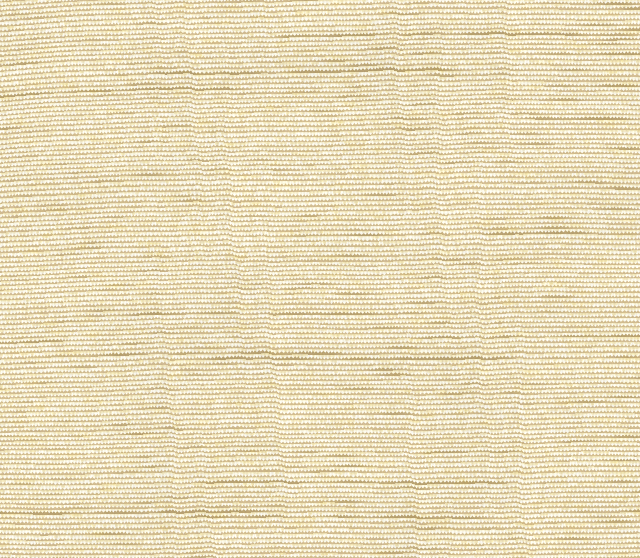
This texture is drawn by a Shadertoy shader. Its source:

```glsl
// Cream slubbed silk: fine horizontal ribs of beaded threads, bent by soft vertical creases.

float hash(vec2 p) {
    return fract(sin(dot(p, vec2(127.1, 311.7))) * 43758.5453);
}

// Cellular noise: distance to the nearest scattered point
float cellular(vec2 p) {
    vec2 cell = floor(p);
    float nearest = 2.0;
    for (int j = -1; j <= 1; j++)
    for (int i = -1; i <= 1; i++) {
        vec2 c = cell + vec2(i, j);
        vec2 point = c + vec2(hash(c), hash(c + 19.7));
        nearest = min(nearest, length(point - p));
    }
    return nearest;
}

// Layered sines along one row, each row with its own phases; about -1 to 1
float rowWave(float x, float row) {
    float phase = 6.2832 * hash(vec2(row, 3.0));
    return 0.45 * sin(x * 5.0 + phase)
         + 0.30 * sin(x * 17.0 + phase * 3.0)
         + 0.25 * sin(x * 53.0 + phase * 7.0);
}

// Vertical shift of the ribs: x is the shift, y the shading of the creases
vec2 creases(vec2 p) {
    vec2 bend = vec2(0.025 * p.y * exp(-3.5 * p.x), 0.0);
    bend.x += 0.0014 * sin(p.x * 9.0 + p.y * 4.0) + 0.0005 * sin(p.x * 31.0 - p.y * 13.0);
    for (int i = 0; i < 8; i++) {
        float n = float(i);
        float centre = 0.29 + 0.065 * mod(n, 4.0) + 0.44 * floor(n / 4.0);
        centre += 0.035 * (0.6 - p.y) + 0.008 * sin(p.y * 9.0 + n * 2.3)
                + 0.004 * sin(p.y * 37.0 + n);
        float d = p.x - centre;
        float strength = 0.55 + 0.45 * sin(p.y * 7.0 + n * 1.9);
        // Sharp step on the crease, slow recovery to either side
        float fold = d / sqrt(d * d + 0.00004) * exp(-abs(d) / 0.03);
        bend += strength * fold * vec2(0.0030, 0.016);
    }
    return bend;
}

void mainImage(out vec4 fragColor, in vec2 fragCoord) {
    vec2 p = fragCoord / iResolution.y;
    vec2 bend = creases(p);

    // Ribs of nearly even height
    float y = p.y + bend.x;
    float rib = y * 112.0 + 0.12 * sin(y * 61.0) + 0.18 * sin(y * 23.0 + 1.0);
    float row = floor(rib);
    float f = rib - row;
    float blur = 0.06 + 0.5 * 112.0 / iResolution.y;

    // Beads along each rib, irregularly spaced and staggered
    float bead = p.x * 157.0 + 0.5 * mod(row, 2.0) + 0.4 * hash(vec2(row, 8.0))
               + 0.25 * sin(p.x * 50.0 + row) + 0.10 * sin(p.x * 173.0 + row * 2.4);
    float between = 0.5 + 0.5 * cos(6.2832 * bead);
    float grain = hash(vec2(floor(bead), row)) - 0.5;
    float tint = hash(vec2(floor(bead + 0.5), row + 41.0));

    // Thin shadow under the thread, scalloped by the beads and darker in streaks
    float wave = rowWave(p.x, row);
    float heavy = smoothstep(0.86, 0.98, hash(vec2(row, 5.0)));
    float streak = smoothstep(0.35, 1.2, wave + 0.7 * heavy);
    float gapTop = 0.23 + 0.24 * between + 0.08 * streak + 0.05 * wave
                 + 0.14 * grain + 0.10 * (hash(vec2(row, 6.0)) - 0.5);
    float gap = 1.0 - smoothstep(gapTop - blur, gapTop + blur, f);
    gap = max(gap, 0.6 * smoothstep(1.0 - blur, 1.0 + blur, f));

    // Thread: white bead tips below, yellow upper side, tan between the beads
    float yellowSide = smoothstep(0.50, 1.0, f + 0.4 * (tint - 0.5));
    vec3 thread = mix(vec3(1.0, 0.995, 0.95), vec3(0.965, 0.925, 0.74), yellowSide);
    thread = mix(thread, vec3(0.88, 0.815, 0.67), between * (0.22 + 0.32 * tint));
    vec3 shadow = mix(vec3(0.815, 0.73, 0.56), vec3(0.72, 0.63, 0.44), streak);
    vec3 color = mix(thread, shadow, gap);

    // Sparse pale golden slubs stretched along the ribs
    float slub = 1.0 - smoothstep(0.03, 0.25, cellular(p * vec2(9.0, 32.0)));
    color *= mix(vec3(1.0), vec3(1.0, 0.98, 0.88), 0.6 * slub);

    // Crease shading, broad unevenness and thread grain
    float broad = cellular(p * vec2(2.5, 9.0)) - 0.5;
    float fleck = hash(floor(p * 446.0)) - 0.5;
    color *= 1.0 + bend.y - 0.02 * broad + 0.03 * grain + 0.04 * fleck;
    color.b += 0.04 * (hash(floor(p * 223.0) + 7.0) - 0.5);
    fragColor = vec4(clamp(color, 0.0, 1.0), 1.0);
}
```
